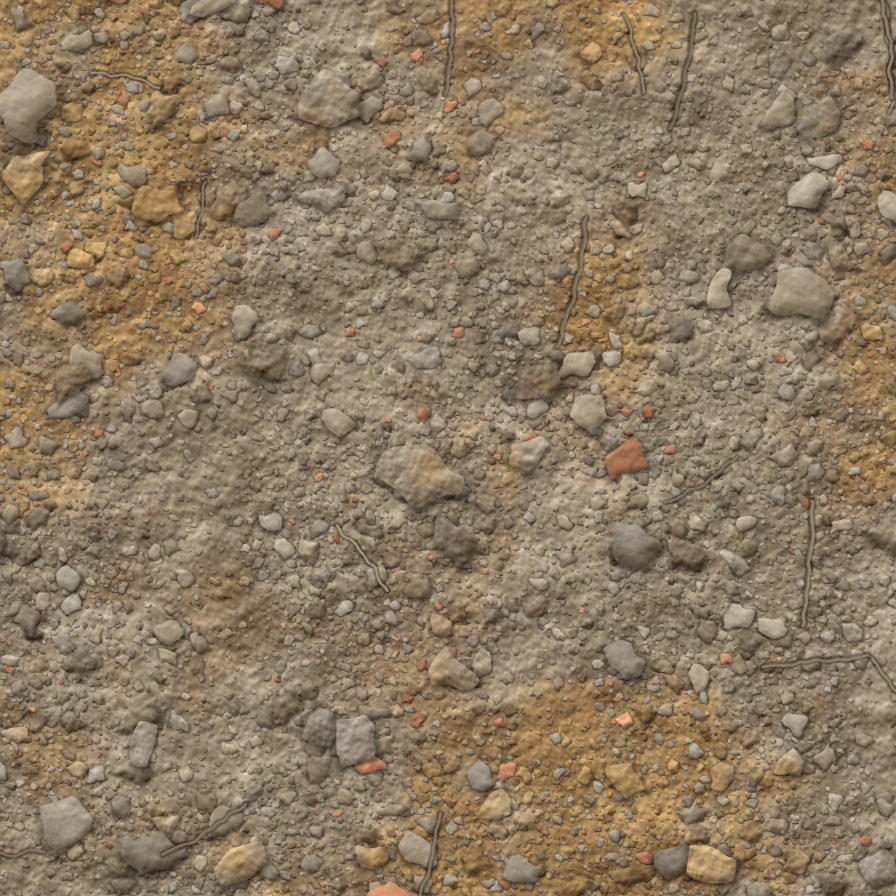
A Shadertoy shader for this texture:

```glsl
// Rubble-strewn earth: lumpy soil lit from above, then five layers of stones and
// clods from grit to boulders, each a rounded polygon with bevel and contact shadow.
// Dry twigs and a few faint grass tufts are scattered on top.

#define DARK vec3(0.21, 0.15, 0.09)
#define PALE vec3(0.76, 0.70, 0.60)
#define OCHRE vec3(1.10, 0.97, 0.76)
#define GREY vec3(0.97, 1.00, 1.07)
#define BRICK vec3(1.17, 0.90, 0.80)
#define LIGHT vec2(-0.35, 0.94)
#define RELIEF 3.4
#define SOIL_TONE 0.66
#define STONE_TONE 0.67
#define FINEST 112.0
#define TWIGS 16
#define TUFTS 6

float hash(vec2 p) {
    return fract(sin(dot(p, vec2(127.1, 311.7))) * 43758.5453);
}

vec2 hash2(vec2 p) {
    return vec2(hash(p), hash(p + 17.3));
}

float noise(vec2 p) {
    vec2 i = floor(p), f = fract(p);
    f = f * f * (3.0 - 2.0 * f);
    return mix(mix(hash(i), hash(i + vec2(1, 0)), f.x),
               mix(hash(i + vec2(0, 1)), hash(i + vec2(1, 1)), f.x), f.y);
}

// Lumpy ground height, about 0..1
float ground(vec2 p) {
    float sum = 0.0, amp = 0.43;
    p *= 14.0;
    for (int i = 0; i < 5; i++) {
        sum += amp * noise(p);
        p = mat2(1.68, 1.26, -1.26, 1.68) * p + 5.7;
        amp *= 0.62;
    }
    return sum;
}

vec3 earth(float tone) {
    return mix(DARK, PALE, clamp(tone, -0.15, 1.2));
}

// Rounded convex polygon: xy = outward slope, z = signed distance
vec3 pebble(vec2 q, float radius, vec2 key) {
    float sharp = mix(9.0, 26.0, hash(key + 3.1)) / radius;
    float total = 0.0;
    vec2 slope = vec2(0.0);
    for (int k = 0; k < 6; k++) {
        vec2 r = hash2(key + float(k) * 2.7);
        float a = (float(k) + 0.7 * r.x) * 1.0472;
        vec2 n = vec2(cos(a), sin(a));
        float w = exp(min(sharp * (dot(q, n) - radius * mix(0.65, 1.0, r.y)), 60.0));
        total += w;
        slope += w * n;
    }
    return vec3(slope / total, log(total) / sharp);
}

// One layer of scattered stones, painted over the colour below
vec3 stones(vec3 col, vec2 uv, float scale, float density, float relief, float patches) {
    vec2 p = uv * scale;
    p += 0.16 * (vec2(noise(p * 4.0), noise(p * 4.0 + 31.0)) - 0.5);
    float blur = 1.1 * scale / iResolution.y;
    for (int j = -1; j <= 1; j++)
    for (int i = -1; i <= 1; i++) {
        vec2 id = floor(p) + vec2(i, j), key = id + scale;
        float crowd = smoothstep(0.12, 0.6, noise(id / scale * 5.0 + 9.0));
        if (hash(key) > density * mix(0.4, 1.15, crowd)) continue;

        vec2 r = hash2(key + 5.5), s = hash2(key + 8.2);
        float radius = mix(0.24, 0.5, r.x * r.x);
        float turn = 2.4 * (r.y - 0.5);
        mat2 rot = mat2(cos(turn), -sin(turn), sin(turn), cos(turn));
        vec2 q = rot * (p - id - 0.5 - 0.6 * (hash2(key + 1.9) - 0.5));
        q.y *= mix(1.0, 1.75, s.x);
        vec3 shape = pebble(q, radius, key);
        float lit = dot(shape.xy * rot, LIGHT), d = shape.z;

        // Contact shadow on the side away from the light
        float shade = 1.0 - smoothstep(0.0, 0.38 * radius, d);
        col *= 1.0 - 0.5 * shade * (0.55 - 0.45 * lit);

        // Clods share the soil's roughness; stones are smoother and paler
        float clod = step(0.5, s.y);
        float bevel = smoothstep(-0.65 * radius, 0.0, d);
        float tone = STONE_TONE + 0.36 * (hash(key + 4.4) - 0.5) + 0.07 * (1.0 - clod);
        tone += 0.27 * lit * bevel - 0.08 * bevel;
        tone += relief * mix(0.5, 0.95, clod) + 0.16 * (noise(p * 7.0) - 0.5);
        float kind = hash(key + 6.6);
        vec3 tint = mix(GREY, vec3(1.0), smoothstep(0.1, 0.6, kind));
        tint = mix(tint, OCHRE, clod * patches);
        if (kind > 0.965) tint = BRICK;
        col = mix(col, earth(tone) * tint, 1.0 - smoothstep(-blur, blur, d));
    }
    return col;
}

// Thin bent sticks with a shadow below
vec3 twigs(vec3 col, vec2 uv) {
    float px = 1.0 / iResolution.y;
    for (int i = 0; i < TWIGS; i++) {
        vec2 key = vec2(float(i), 71.0), r = hash2(key + 2.0);
        float a = 6.2832 * r.x, len = mix(0.02, 0.075, r.y);
        vec2 q = uv - hash2(key);
        q = vec2(dot(q, vec2(cos(a), sin(a))), dot(q, vec2(-sin(a), cos(a))));
        q.y += 4.0 * (r.x - 0.5) * q.x * q.x + 0.006 * (noise(q.xx * 60.0 + key) - 0.5);
        float d = length(vec2(max(abs(q.x) - len, 0.0), q.y)) - mix(0.0008, 0.0022, r.y);
        col *= 1.0 - 0.4 * (1.0 - smoothstep(0.0, 0.004, d));
        vec3 bark = earth(0.5 + 0.4 * hash(key + 9.0) + 90.0 * q.y);
        col = mix(col, bark, 0.85 * (1.0 - smoothstep(-px, px, d)));
    }
    return col;
}

void mainImage(out vec4 fragColor, in vec2 fragCoord) {
    vec2 uv = fragCoord / iResolution.y;

    // Soil
    float h = ground(uv);
    float relief = RELIEF * (h - ground(uv + LIGHT * 0.004));
    float patches = smoothstep(0.4, 0.8, 0.65 * noise(uv * 6.0 + 40.0) + 0.35 * noise(uv * 23.0));
    vec3 col = earth(SOIL_TONE + relief + 0.5 * (h - 0.5)) * mix(vec3(1.0), OCHRE, patches);

    // Grit first, boulders last
    float scale = FINEST;
    for (int i = 0; i < 5; i++) {
        col = stones(col, uv, scale, 0.72 - 0.11 * float(i), relief, patches);
        scale *= 0.54;
    }
    col = twigs(col, uv);

    // Faint grass
    for (int i = 0; i < TUFTS; i++) {
        vec2 q = uv - hash2(vec2(float(i), 23.0));
        float blades = smoothstep(0.5, 0.8, noise(vec2(q.x + 0.4 * q.x * q.y, q.y * 0.3) * 240.0));
        float tuft = 1.0 - smoothstep(0.005, 0.03, length(q * vec2(1.0, 1.5)));
        col = mix(col, vec3(0.46, 0.50, 0.25), 0.7 * blades * tuft);
    }
    fragColor = vec4(clamp(col, 0.0, 1.0), 1.0);
}
```
